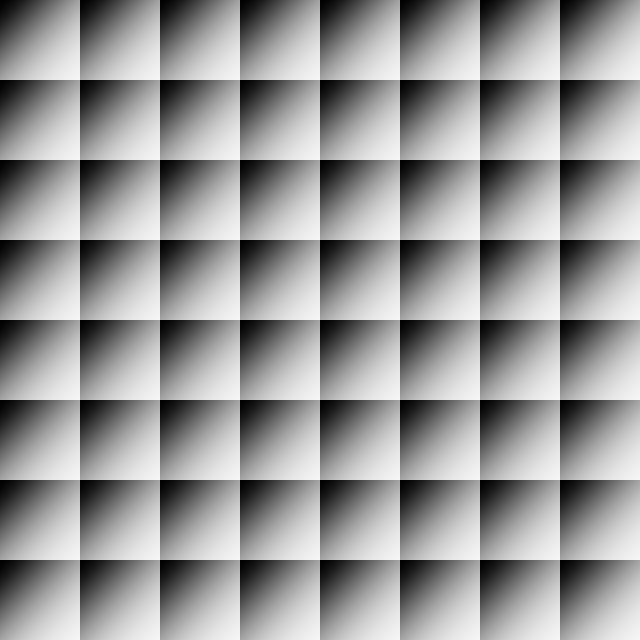
This pattern is drawn by a three.js fragment shader. Its source:

```glsl
// Square grid of tiles, each shaded diagonally from a black upper left corner to a pale lower right one.
#define TILES 8.0        // repeats across and down
#define DENSITY 3.3      // how near to white the light corner gets
#define CURVE 1.7        // how slowly the dark corner fades
#define SEAM_BLUR 0.001  // width of the smoothed seam, in canvas units

varying vec2 vUv;

// Brightness of the tile that covers a point of the canvas
float tileShade(vec2 point) {
  vec2 cell = fract(point * TILES);
  float diagonal = 0.5 * (cell.x + 1.0 - cell.y);
  return 1.0 - exp(-DENSITY * pow(diagonal, CURVE));
}

void main() {
  // Average four nearby samples to smooth the seams
  float shade = 0.0;
  for (int i = 0; i < 2; i++) {
    for (int j = 0; j < 2; j++) {
      vec2 offset = (vec2(float(i), float(j)) - 0.5) * SEAM_BLUR;
      shade += 0.25 * tileShade(vUv + offset);
    }
  }
  gl_FragColor = vec4(vec3(shade), 1.0);
}
```
